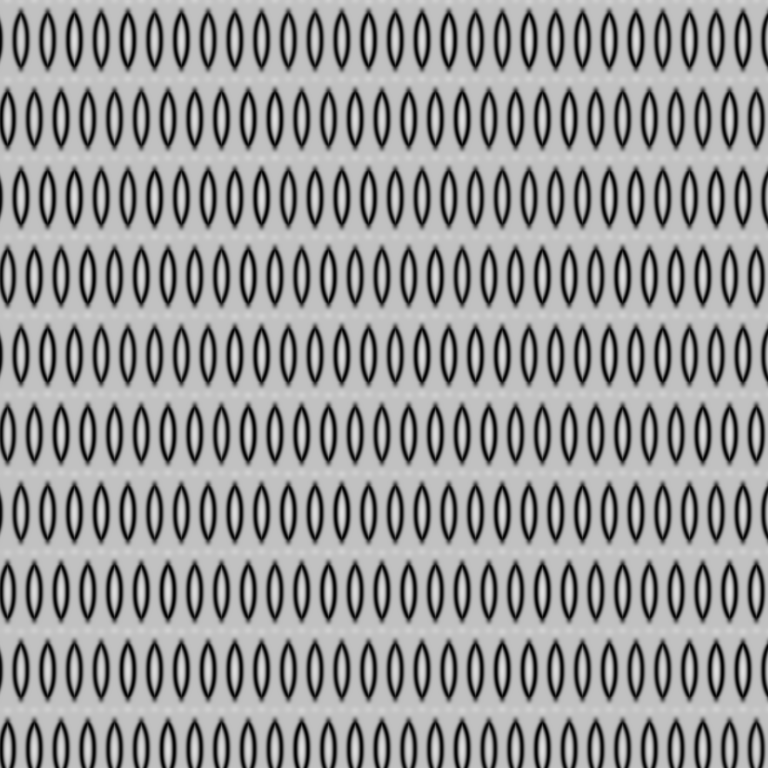
Give the GLSL for this pattern, as a WebGL 1 fragment shader.

```glsl
precision highp float;
// Staggered rows of soft, pointed black rings on light grey.
uniform vec2 u_resolution;

#define COLUMNS 28.72
#define ROWS 9.746
#define FIRST_RING vec2(0.0273, 0.0521)
#define HALF_WIDTH 0.0082
#define HALF_HEIGHT 0.0355
#define LINE_SOFTNESS 0.00326
#define GROUND 0.755
#define INK 0.725
#define CORE_LIGHT 0.10
#define TIP_LIGHT 0.055
#define TONE_VARIATION 0.05

float hash(vec2 cell) {
  return fract(sin(dot(cell, vec2(41.3, 289.1))) * 4375.85);
}

float gauss(vec2 v) {
  return exp(-dot(v, v));
}

// Darkness of a ring whose sides bow outwards and meet at both tips.
float ringInk(vec2 p) {
  vec2 a = abs(p);
  float t = min(a.y / HALF_HEIGHT, 1.0);
  float side = HALF_WIDTH * (1.0 - pow(t, 2.5));
  float slope = HALF_WIDTH / HALF_HEIGHT * 2.5 * pow(t, 1.5);
  float d = (a.x - side) / (LINE_SOFTNESS * sqrt(1.0 + slope * slope));
  float tipFade = 1.0 - smoothstep(0.90, 1.29, a.y / HALF_HEIGHT);
  return exp(-d * d) * tipFade;
}

// Pale core inside the ring and faint spots just past its tips.
float ringLight(vec2 p) {
  float core = gauss(p / vec2(0.0042, 0.019));
  float tip = gauss(vec2(p.x, abs(p.y) - 0.0505) / vec2(0.0055, 0.0045));
  return CORE_LIGHT * core + TIP_LIGHT * tip;
}

void main() {
  vec2 uv = gl_FragCoord.xy / u_resolution;
  uv.y = 1.0 - uv.y;
  vec2 grid = (uv - FIRST_RING) * vec2(COLUMNS, ROWS);
  float nearestRow = floor(grid.y + 0.5);
  float ink = 0.0;
  float light = 0.0;

  // Neighbouring rows are included so that soft edges overlap.
  for (int i = -1; i <= 1; i++) {
    float row = nearestRow + float(i);
    float shift = 0.5 * mod(row, 2.0);
    float column = floor(grid.x - shift + 0.5);
    vec2 p = (grid - vec2(column + shift, row)) / vec2(COLUMNS, ROWS);
    float variation = hash(vec2(column, row)) - 0.5;
    ink = max(ink, ringInk(p) * (1.0 + TONE_VARIATION * variation));
    light += ringLight(p) * (1.0 + 0.5 * variation);
  }

  float tone = GROUND - INK * ink + light * (1.0 - ink);
  gl_FragColor = vec4(vec3(clamp(tone, 0.0, 1.0)), 1.0);
}
```
